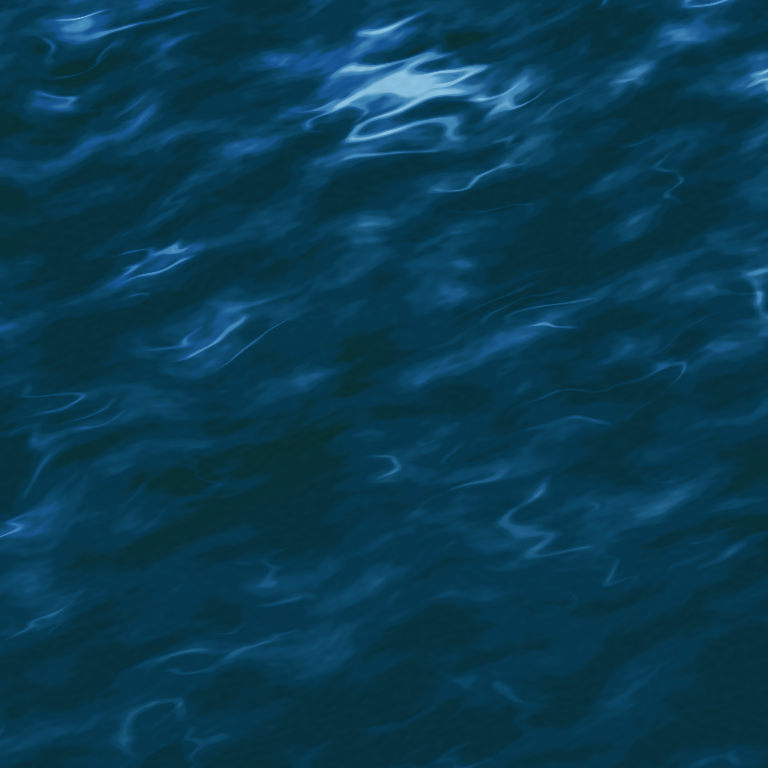
This texture is drawn by a three.js fragment shader. Its source:

```glsl
// Dark teal sea surface with slanted wind ripples and pale blue crest glints.
varying vec2 vUv;

#define SLANT 0.34
#define RIPPLE_SCALE vec2(6.5, 21.0)
#define SWELL_SCALE vec2(2.6, 5.5)
#define CREST_SCALE vec2(5.0, 17.0)
#define RIPPLE_GAIN 5.6
#define SWELL_GAIN 3.4
#define CREST_GAIN 2.1
#define WARP 0.035

const vec3 DEEP = vec3(0.025, 0.19, 0.24);
const vec3 TEAL = vec3(0.02, 0.22, 0.31);
const vec3 BLUE = vec3(0.04, 0.27, 0.39);
const vec3 BRIGHT = vec3(0.10, 0.35, 0.50);
const vec3 COBALT = vec3(0.08, 0.33, 0.57);
const vec3 GLINT = vec3(0.24, 0.52, 0.71);
const vec3 FOAM = vec3(0.52, 0.74, 0.86);

float hash(vec2 p) {
  vec3 q = fract(vec3(p.xyx) * 0.1031);
  q += dot(q, q.yzx + 33.33);
  return fract((q.x + q.y) * q.z);
}

// Unit gradient at a lattice point, projected on the offset
float slope(vec2 cell, vec2 offset) {
  float a = 6.28318 * hash(cell);
  return dot(vec2(cos(a), sin(a)), offset);
}

// Gradient noise, centred on zero
float noise(vec2 p) {
  vec2 i = floor(p);
  vec2 f = p - i;
  vec2 u = f * f * f * (f * (f * 6.0 - 15.0) + 10.0);
  vec2 e = vec2(1.0, 0.0);
  float low = mix(slope(i, f), slope(i + e, f - e), u.x);
  float high = mix(slope(i + e.yx, f - e.yx), slope(i + 1.0, f - 1.0), u.x);
  return mix(low, high, u.y);
}

float fbm(vec2 p) {
  float sum = 0.0;
  float amp = 0.5;
  for (int i = 0; i < 4; i++) {
    sum += amp * noise(p);
    p = p * 1.9 + vec2(17.3, 9.1);
    amp *= 0.52;
  }
  return sum;
}

// Thin bright lines along the zero crossings of the noise, kept in patches
float crest(vec2 p) {
  float line = 1.0 - smoothstep(0.0, 0.16, abs(noise(p) + 0.3 * noise(p * 2.3)));
  float patches = smoothstep(0.08, 0.42, noise(p * vec2(0.75, 0.45) + 41.7));
  return line * line * patches;
}

vec3 seaColor(float level, float tint) {
  vec3 c = mix(DEEP, TEAL, smoothstep(-1.1, -0.1, level));
  c = mix(c, BLUE, smoothstep(0.1, 0.9, level));
  c = mix(c, mix(BRIGHT, COBALT, tint), smoothstep(0.9, 1.7, level));
  c = mix(c, GLINT, smoothstep(1.7, 2.7, level));
  return mix(c, FOAM, smoothstep(2.8, 4.2, level));
}

void main() {
  // Axes along and across the ripples, bent by a slow warp
  vec2 along = vec2(cos(SLANT), sin(SLANT));
  vec2 p = vec2(dot(vUv, along), dot(vUv, vec2(-along.y, along.x))) + 5.0;
  p.y += WARP * noise(p * 4.0) + 0.3 * WARP * noise(p * 11.0);

  // Rougher, brighter water towards the top
  float rough = mix(0.65, 1.3, smoothstep(0.1, 1.0, vUv.y));
  float swell = SWELL_GAIN * fbm(p * SWELL_SCALE + 3.7);
  float ripple = RIPPLE_GAIN * fbm(p * RIPPLE_SCALE);
  float crests = crest(p * CREST_SCALE + 8.2) + 0.8 * crest(p * CREST_SCALE * 1.7 + 60.4);

  float level = swell + rough * (ripple + CREST_GAIN * crests);
  level += 0.9 * (vUv.y - 0.6) - 0.1;

  // Bluer reflections at the upper left, faint green in the dark hollows
  float tint = smoothstep(-0.4, 0.7, vUv.y - vUv.x + noise(p * 3.0));
  vec3 color = seaColor(level, tint);
  float hollow = smoothstep(0.1, 0.5, noise(p * 3.5 + 23.0)) * smoothstep(0.0, -1.2, level);
  color += hollow * vec3(0.005, 0.0, -0.035);

  // Fine surface grain
  color *= 1.0 + 0.07 * noise(p * vec2(70.0, 120.0));
  gl_FragColor = vec4(color, 1.0);
}
```
